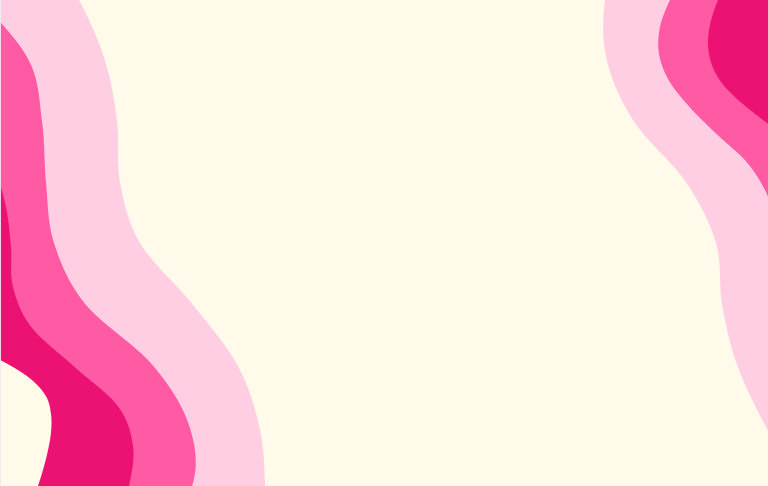
This background is drawn by a Shadertoy shader. Its source:

```glsl
// Cream backdrop with layered pink waves flowing down the left and right sides.
// Each wave edge is a smooth cubic x(y) through evenly spaced knots; bands are
// painted from the palest to the deepest, with edges softened by true distance.

const vec2 ARTBOARD = vec2(768.0, 488.0);   // layout units, y measured downward
const int KNOTS = 11;                       // first and last only steer the ends
const float RIM_WIDTH = 0.9;

const vec3 CREAM = vec3(1.000, 0.980, 0.914);
const vec3 BLUSH = vec3(1.000, 0.808, 0.890);
const vec3 PINK  = vec3(1.000, 0.353, 0.640);
const vec3 DEEP  = vec3(0.922, 0.071, 0.450);
const vec3 RIM   = vec3(0.950, 0.920, 0.950);

// Knot x positions, top to bottom
const float LEFT_BLUSH[KNOTS] = float[KNOTS](
    41.0, 79.0, 105.0, 117.0, 120.0, 140.0, 192.0, 237.0, 259.0, 265.0, 263.0);
const float LEFT_PINK[KNOTS] = float[KNOTS](
    -81.0, -20.0, 29.0, 42.0, 46.0, 54.0, 85.0, 152.0, 189.0, 192.0, 149.0);
const float LEFT_DEEP[KNOTS] = float[KNOTS](
    -18.0, -5.0, 6.0, 11.0, 13.0, 31.0, 74.0, 118.0, 133.0, 129.0, 117.0);
const float LEFT_CREAM[KNOTS] = float[KNOTS](
    -80.0, -40.0, 1.0, 30.0, 46.0, 51.0, 51.0, 48.0, 43.5, 38.0, 32.0);
const float RIGHT_BLUSH[KNOTS] = float[KNOTS](
    623.0, 605.0, 607.0, 634.0, 686.0, 716.0, 722.0, 737.0, 765.0, 800.0, 838.0);
const float RIGHT_PINK[KNOTS] = float[KNOTS](
    685.0, 670.0, 660.0, 659.0, 669.0, 690.0, 717.0, 746.0, 764.0, 775.0, 785.0);
const float RIGHT_DEEP[KNOTS] = float[KNOTS](
    726.0, 718.0, 712.0, 708.5, 708.5, 713.0, 723.0, 740.0, 761.0, 784.0, 806.0);

// Approximate signed distance to an edge spanning top..bottom; negative on its left
float edgeDistance(vec2 p, float top, float bottom, float knots[KNOTS]) {
    float spans = float(KNOTS - 3);
    float spanHeight = (bottom - top) / spans;
    float s = clamp((p.y - top) / spanHeight, 0.0, spans - 0.0001);
    int i = int(s);
    float t = fract(s);
    float a = knots[i], b = knots[i + 1], c = knots[i + 2], d = knots[i + 3];

    // Catmull-Rom coefficients
    float k1 = 0.5 * (c - a);
    float k2 = a - 2.5 * b + 2.0 * c - 0.5 * d;
    float k3 = 0.5 * (d - a) + 1.5 * (b - c);
    float x = b + t * (k1 + t * (k2 + t * k3));
    float slope = (k1 + t * (2.0 * k2 + 3.0 * t * k3)) / spanHeight;
    return (p.x - x) / sqrt(1.0 + slope * slope);
}

// Coverage of the region where the distance is negative
float coverage(float dist, float pixel) {
    return clamp(0.5 - dist / pixel, 0.0, 1.0);
}

void mainImage(out vec4 fragColor, in vec2 fragCoord) {
    vec2 uv = fragCoord / iResolution.xy;
    vec2 p = vec2(uv.x, 1.0 - uv.y) * ARTBOARD;
    float pixel = ARTBOARD.y / iResolution.y;
    float floorY = ARTBOARD.y;
    vec3 color = CREAM;

    // Left waves, with a cream pocket in the lower corner
    color = mix(color, BLUSH, coverage(edgeDistance(p, 0.0, floorY, LEFT_BLUSH), pixel));
    color = mix(color, PINK, coverage(edgeDistance(p, 0.0, floorY, LEFT_PINK), pixel));
    color = mix(color, DEEP, coverage(edgeDistance(p, 168.0, floorY, LEFT_DEEP), pixel));
    color = mix(color, CREAM, coverage(edgeDistance(p, 344.0, floorY, LEFT_CREAM), pixel));

    // Right waves
    color = mix(color, BLUSH, coverage(-edgeDistance(p, 0.0, floorY, RIGHT_BLUSH), pixel));
    color = mix(color, PINK, coverage(-edgeDistance(p, 0.0, 216.0, RIGHT_PINK), pixel));
    color = mix(color, DEEP, coverage(-edgeDistance(p, 0.0, 136.0, RIGHT_DEEP), pixel));

    // Pale hairline along the left border
    color = mix(color, RIM, coverage(p.x - RIM_WIDTH, pixel));

    fragColor = vec4(color, 1.0);
}
```
